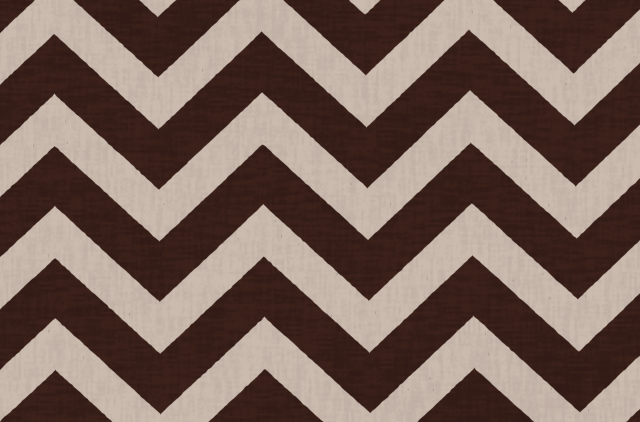
Write a Shadertoy shader that draws this pattern.

```glsl
// Draws brown and cream chevron stripes printed on slightly skewed woven cotton.

const vec3 CREAM_LIGHT = vec3(0.795, 0.735, 0.685);
const vec3 CREAM_SHADE = vec3(0.755, 0.688, 0.645);
const vec3 BROWN_DARK  = vec3(0.195, 0.106, 0.086);
const vec3 BROWN_WARM  = vec3(0.235, 0.132, 0.102);

// Lengths are fractions of the canvas height
const float STRIPE_PERIOD = 0.2653;
const float ZIGZAG_HEIGHT = 0.2278;
const float BROWN_SHARE   = 0.537;
const float FIRST_PEAK_Y  = 0.0819;
const float THREADS       = 170.0;

float hash(vec2 p) {
    return fract(sin(dot(p, vec2(127.1, 311.7))) * 43758.5453);
}

float valueNoise(vec2 p) {
    vec2 cell = floor(p);
    vec2 f = fract(p);
    f = f * f * (3.0 - 2.0 * f);
    float low  = mix(hash(cell), hash(cell + vec2(1, 0)), f.x);
    float high = mix(hash(cell + vec2(0, 1)), hash(cell + vec2(1, 1)), f.x);
    return mix(low, high, f.y);
}

// Signed distance to the brown stripes, negative inside; p.y runs downward
float chevronDistance(vec2 p) {
    // The cloth widens a little toward the bottom and tilts toward the right
    float firstPeakX = 0.128 + 0.004 * p.y;
    float period = 0.4912 + 0.0059 * p.y;
    float tilt = mix(0.011, 0.004, p.y) * p.x;

    float u = (p.x - firstPeakX) / period;
    float zigzag = 2.0 * abs(u - floor(u + 0.5));
    float v = (p.y + tilt - FIRST_PEAK_Y - ZIGZAG_HEIGHT * zigzag) / STRIPE_PERIOD;

    float band = abs(fract(v - 0.5 * BROWN_SHARE + 0.5) - 0.5) - 0.5 * BROWN_SHARE;
    float slope = 2.0 * ZIGZAG_HEIGHT / period;
    return band * STRIPE_PERIOD / sqrt(1.0 + slope * slope);
}

// Uneven threads running down (x) and across (y), each from 0 to 1
vec2 weave(vec2 p, float threads) {
    float down   = valueNoise(p * threads * vec2(1.0, 0.16));
    float across = valueNoise(p * threads * vec2(0.16, 1.0) + 37.0);
    return vec2(down, across);
}

// Sparse short slubs, one possible per cell
float slubs(vec2 p, float cells) {
    vec2 cell = floor(p * cells);
    vec2 center = 0.25 + 0.5 * vec2(hash(cell + 3.1), hash(cell + 8.7));
    vec2 offset = (fract(p * cells) - center) / vec2(0.05, 0.12);
    float present = step(0.86, hash(cell + 15.3));
    return present * (1.0 - smoothstep(0.3, 1.0, length(offset)));
}

void mainImage(out vec4 fragColor, in vec2 fragCoord) {
    vec2 p = fragCoord / iResolution.y;
    p.y = 1.0 - p.y;

    // Cloth surface
    vec2 thread = weave(p, THREADS);
    float grain = valueNoise(p * THREADS * 1.1 + 11.0);
    float cloud = valueNoise(p * 3.0 + 5.0);

    float creamTone = 0.4 * thread.x + 0.2 * thread.y + 0.25 * grain + 0.15 * cloud;
    vec3 cream = mix(CREAM_SHADE, CREAM_LIGHT, smoothstep(0.2, 0.75, creamTone));
    cream *= 1.0 - 0.12 * slubs(p, 22.0);

    float brownTone = 0.2 * thread.x + 0.4 * thread.y + 0.2 * grain + 0.2 * cloud;
    vec3 brown = mix(BROWN_DARK, BROWN_WARM, smoothstep(0.25, 0.8, brownTone));

    // Printed stripes with edges slightly roughened by the threads
    float roughness = 0.0012 * (thread.x + thread.y - 1.0);
    float softness = max(0.7 / iResolution.y, 0.0018);
    float d = chevronDistance(p) + roughness;
    vec3 color = mix(brown, cream, smoothstep(-softness, softness, d));

    fragColor = vec4(color, 1.0);
}
```
